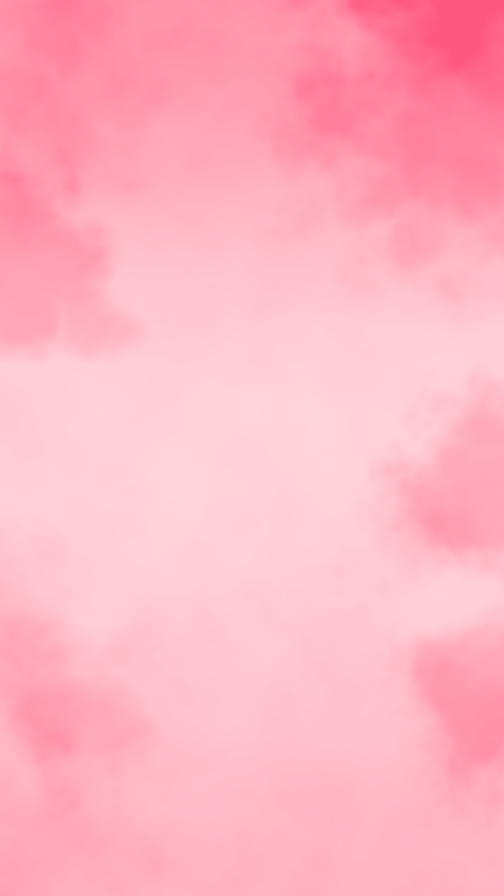
This background is drawn by a WebGL 2 fragment shader. Its source:

```glsl
#version 300 es
precision highp float;
// Soft pink clouds: a pale sky that deepens toward the top and the bottom,
// with darker cloud banks at the sides. Banks are warped ellipses whose rims
// are broken by cellular puffs; layered sines add faint wisps.

#define PALE vec3(1.0, 0.835, 0.855)
#define DEEP vec3(1.0, 0.345, 0.500)
#define TOP_DEPTH 0.49
#define BOTTOM_DEPTH 0.23
#define WARP 0.028
#define PUFF_SCALE 6.5
#define PUFF_EDGE 1.0
#define WISP 0.045

uniform vec2 u_resolution;
out vec4 fragColor;

vec2 hash2(vec2 cell) {
  vec3 q = fract(cell.xyx * vec3(0.1031, 0.1030, 0.0973));
  q += dot(q, q.yzx + 33.33);
  return fract((q.xx + q.yz) * q.zy);
}

// Smooth distance to the nearest scattered point, free of creases.
float cellular(vec2 p) {
  vec2 cell = floor(p), f = fract(p);
  float sum = 0.0;
  for (int y = -1; y <= 1; y++) {
    for (int x = -1; x <= 1; x++) {
      vec2 o = vec2(x, y);
      sum += exp(-14.0 * length(o + hash2(cell + o) - f));
    }
  }
  return -log(sum) / 14.0;
}

// Rounded puffs at three sizes, centred near zero.
float puffs(vec2 p) {
  float sum = 0.0, amp = 0.55;
  for (int i = 0; i < 3; i++) {
    sum += amp * (cellular(p) - 0.36);
    p = mat2(0.8, 0.6, -0.6, 0.8) * p * 2.1 + 7.3;
    amp *= 0.5;
  }
  return sum;
}

// Layered sines, each octave turned and bent by the last; about -1 to 1.
float wisps(vec2 p) {
  float sum = 0.0, amp = 0.5;
  for (int i = 0; i < 5; i++) {
    sum += amp * sin(p.x + 1.3 * sin(p.y * 0.9 + sum)) * cos(p.y + sum);
    p = mat2(0.8, 0.6, -0.6, 0.8) * p * 1.8 + 2.7;
    amp *= 0.6;
  }
  return sum;
}

// Coverage of one elliptical cloud bank with a rim of the given softness.
float bank(vec2 p, vec2 centre, vec2 radius, float softness, float puff) {
  float d = length((p - centre) / radius) + PUFF_EDGE * puff;
  return 1.0 - smoothstep(1.0 - softness, 1.0 + softness, d);
}

void main() {
  vec2 uv = gl_FragCoord.xy / u_resolution;
  vec2 p = uv * vec2(1.0, 1.778);

  // Bend space and gather the noise layers
  vec2 w = p + WARP * vec2(wisps(p * 9.0 + 1.7), wisps(p * 9.0 + 8.1));
  float puff = puffs(w * PUFF_SCALE);
  float wisp = wisps(w * vec2(5.0, 6.0) + 4.0);

  // Open sky
  float depth = 0.045 + TOP_DEPTH * smoothstep(0.55, 1.0, uv.y)
              + BOTTOM_DEPTH * (1.0 - smoothstep(0.0, 0.42, uv.y));

  // Upper right mass and its deep core
  depth += 0.25 * bank(w, vec2(0.98, 1.62), vec2(0.37, 0.33), 0.45, puff);
  depth += 0.27 * bank(w, vec2(0.93, 1.80), vec2(0.20, 0.15), 0.85, puff);

  // Upper left banks
  depth += 0.17 * bank(w, vec2(0.12, 1.61), vec2(0.14, 0.19), 0.75, puff);
  float left = bank(w, vec2(0.02, 1.25), vec2(0.19, 0.18), 0.40, puff);
  left = max(left, 0.8 * bank(w, vec2(0.18, 1.14), vec2(0.08), 0.45, puff));
  depth += 0.26 * left;

  // Right banks
  depth += 0.31 * bank(w, vec2(0.99, 0.82), vec2(0.19, 0.17), 0.45, puff);
  depth += 0.11 * bank(w, vec2(0.81, 0.71), vec2(0.12, 0.10), 0.60, puff);
  depth += 0.32 * bank(w, vec2(0.95, 0.38), vec2(0.13, 0.15), 0.45, puff);

  // Lower left haze
  depth += 0.28 * bank(w, vec2(0.10, 0.39), vec2(0.16, 0.12), 0.80, puff);
  depth += 0.15 * bank(w, vec2(0.02, 0.54), vec2(0.11, 0.16), 0.75, puff);
  depth += 0.12 * bank(w, vec2(0.06, 0.10), vec2(0.17, 0.15), 0.85, puff);

  // Faint mottling, a little stronger where the colour is deep
  depth += WISP * wisp - (0.06 + 0.15 * depth) * puff;

  fragColor = vec4(mix(PALE, DEEP, clamp(depth, 0.0, 1.0)), 1.0);
}
```
